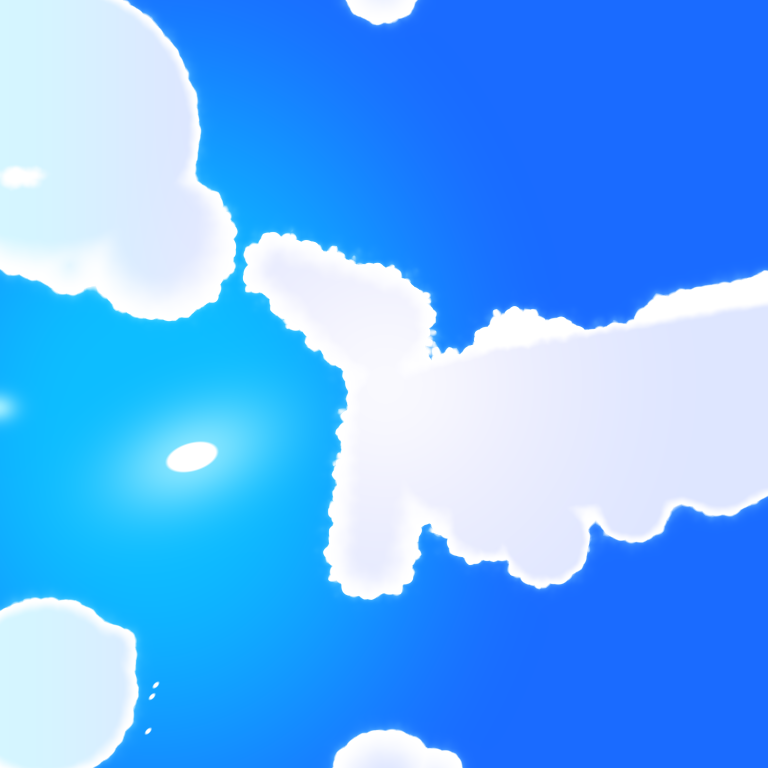
A WebGL 2 fragment shader for this texture:

```glsl
#version 300 es
precision highp float;

uniform vec2 u_resolution;
out vec4 fragColor;

const vec3 SKY_CYAN = vec3(0.05, 0.74, 1.0);
const vec3 SKY_BLUE = vec3(0.10, 0.42, 1.0);
const vec3 CLOUD_LAVENDER = vec3(0.87, 0.90, 1.0);
const vec3 CLOUD_PALE = vec3(0.94, 0.94, 0.995);
const vec3 CLOUD_AQUA = vec3(0.83, 0.97, 1.0);
const vec3 GLOW = vec3(0.62, 0.93, 1.0);
const vec2 HUB = vec2(0.502, 0.499);
const vec2 SUN = vec2(0.250, 0.405);
const float PUFF_CELLS = 38.0;
const float PUFF_DEPTH = 0.017;
const float BLEND = 0.016;

vec2 hash2(vec2 cell) {
  vec2 q = vec2(dot(cell, vec2(127.1, 311.7)), dot(cell, vec2(269.5, 183.3)));
  return fract(sin(q) * 43758.5);
}

// Distance to the nearest jittered cell point
float cellular(vec2 p) {
  vec2 base = floor(p);
  float nearest = 2.0;
  for (int y = -1; y <= 1; y++) {
    for (int x = -1; x <= 1; x++) {
      vec2 cell = base + vec2(x, y);
      nearest = min(nearest, length(cell + 0.15 + 0.7 * hash2(cell) - p));
    }
  }
  return nearest;
}

float smoothMin(float a, float b) {
  float h = max(BLEND - abs(a - b), 0.0) / BLEND;
  return min(a, b) - h * h * BLEND * 0.25;
}

float disc(vec2 p, float x, float y, float r) {
  return length(p - vec2(x, y)) - r;
}

// Capsule whose radius changes from end to end
float taper(vec2 p, vec2 a, float ra, vec2 b, float rb) {
  vec2 axis = b - a;
  float h = clamp(dot(p - a, axis) / dot(axis, axis), 0.0, 1.0);
  return length(p - a - axis * h) - mix(ra, rb, h);
}

float upperLeftCloud(vec2 p) {
  float d = smoothMin(disc(p, 0.065, 0.831, 0.195), disc(p, 0.208, 0.681, 0.099));
  return smoothMin(d, disc(p, 0.091, 0.655, 0.039));
}

float centralCore(vec2 p) {
  float d = taper(p, vec2(0.362, 0.651), 0.045, vec2(0.488, 0.577), 0.077);
  d = smoothMin(d, taper(p, vec2(0.505, 0.479), 0.057, vec2(0.484, 0.277), 0.058));
  d = smoothMin(d, taper(p, vec2(0.592, 0.427), 0.114, vec2(1.029, 0.486), 0.130));
  d = smoothMin(d, disc(p, 0.625, 0.323, 0.055));
  d = smoothMin(d, disc(p, 0.710, 0.297, 0.060));
  d = smoothMin(d, disc(p, 0.823, 0.342, 0.050));
  return smoothMin(d, disc(p, 0.937, 0.388, 0.060));
}

float sunlitLobes(vec2 p) {
  float d = taper(p, vec2(0.671, 0.544), 0.052, vec2(0.729, 0.531), 0.052);
  return min(d, taper(p, vec2(0.872, 0.570), 0.047, vec2(1.016, 0.596), 0.052));
}

float borderClouds(vec2 p) {
  float d = smoothMin(disc(p, 0.059, 0.102, 0.120), disc(p, 0.150, 0.156, 0.029));
  d = min(d, min(disc(p, 0.501, -0.022, 0.073), disc(p, 0.566, -0.016, 0.042)));
  return min(d, disc(p, 0.497, 1.023, 0.053));
}

vec2 turn(vec2 p, float angle) {
  float c = cos(angle), s = sin(angle);
  return vec2(c * p.x + s * p.y, c * p.y - s * p.x);
}

vec3 sky(vec2 p) {
  float reach = length((p - vec2(0.195, 0.44)) * vec2(1.0, 0.8));
  vec3 color = mix(SKY_CYAN, SKY_BLUE, smoothstep(0.10, 0.56, reach));
  vec2 halo = turn(p - SUN, 0.40) / vec2(0.125, 0.072);
  color = mix(color, GLOW, 0.85 * exp(-1.3 * dot(halo, halo)));
  float sideGlow = length((p - vec2(-0.004, 0.469)) / vec2(0.025, 0.018));
  return mix(color, GLOW, exp(-sideGlow * sideGlow));
}

void main() {
  vec2 p = gl_FragCoord.xy / u_resolution;
  float soft = 1.2 / min(u_resolution.x, u_resolution.y);

  // Rounded puffs, calmer away from the hub
  float rough = mix(1.0, 0.4, smoothstep(0.18, 0.42, distance(p, HUB)));
  float puffs = cellular(p * PUFF_CELLS) - 0.42 + 0.35 * (cellular(p * PUFF_CELLS * 2.1) - 0.42);
  float ripple = puffs * PUFF_DEPTH * rough;
  float left = upperLeftCloud(p), core = centralCore(p), border = borderClouds(p);
  float body = min(left, min(core, border));
  float edge = min(body, sunlitLobes(p)) + ripple;

  // Cloud body tints and bright rims
  vec3 cloud = mix(CLOUD_PALE, CLOUD_LAVENDER, smoothstep(0.05, 0.45, distance(p, HUB)));
  cloud = mix(cloud, CLOUD_AQUA, 0.9 * (1.0 - smoothstep(0.0, 0.30, p.x)));
  float rimWidth = left < core ? mix(0.065, 0.016, smoothstep(0.64, 0.80, p.y)) : mix(0.045, 0.014, smoothstep(0.50, 0.66, p.x));
  if (border < min(left, core)) rimWidth = mix(0.020, 0.06, smoothstep(0.20, 0.40, p.x));
  float rim = smoothstep(-rimWidth, -0.002, body + ripple * 0.5);
  float wisp = length((p - vec2(0.025, 0.769)) / vec2(0.036, 0.014)) + puffs * 0.5;
  rim = max(rim, 1.0 - smoothstep(0.5, 1.2, wisp));
  rim = max(rim, 0.6 * exp(-70.0 * dot(p - HUB, p - HUB)));
  cloud = mix(cloud, vec3(1.0), rim);

  // Sky, cloud fringe and cloud
  vec3 color = sky(p);
  color = mix(color, GLOW, 0.35 * exp(-max(edge, 0.0) * 220.0));
  color = mix(color, cloud, 1.0 - smoothstep(-soft, soft, edge));

  // Sun and drifting flecks
  float bright = (length(turn(p - SUN, 0.28) / vec2(0.034, 0.018)) - 1.0) * 0.018;
  for (int i = 0; i < 3; i++) {
    float k = float(i);
    vec2 fleck = turn(p - vec2(0.203 - 0.005 * k, 0.108 - 0.015 * k * k), 0.8);
    bright = min(bright, length(fleck * vec2(0.7, 1.4)) - 0.0035);
  }
  color = mix(color, vec3(1.0), 1.0 - smoothstep(-soft, soft, bright));
  fragColor = vec4(color, 1.0);
}
```
